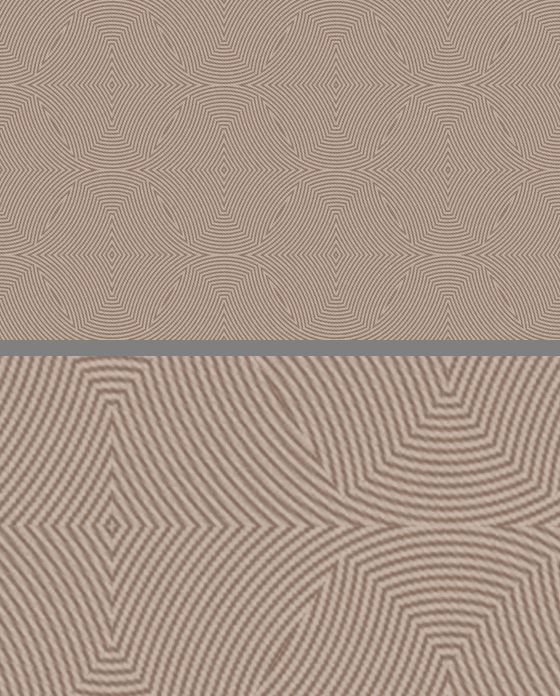
Top: the whole. Bottom: its middle third, enlarged.
This pattern is drawn by a Shadertoy shader. Its source:

```glsl
// Woven fabric of nested contour lines: half-drop diamonds, domed caps and slim lenses.
#define REPEATS vec2(2.5, 2.0)
#define STRETCH 1.1
#define PITCH 0.0112
#define LINE_HALF_WIDTH 0.0025
#define LINE_SOFTNESS 0.0024
#define TWILL_COUNT 118.0
#define TWILL_SHIFT 0.0004
#define TWILL_DEPTH 0.014
#define GRAIN_DEPTH 0.045
#define GROUND vec3(0.758, 0.687, 0.635)
#define THREAD vec3(0.553, 0.457, 0.396)

float hash(vec2 cell) {
    vec3 h = fract(vec3(cell.xyx) * 0.1031);
    h += dot(h, h.yzx + 33.33);
    return fract((h.x + h.y) * h.z);
}

// Distance to the nearest border; one disc sits at 0, its neighbour at "corner"
float borderDistance(vec2 p, vec2 corner) {
    float radius = corner.y;
    float own = length(p) - radius;
    float other = length(p - corner) - radius;

    // Where two discs overlap there is a lens
    if (max(own, other) < 0.0) return -max(own, other);

    // Swap the discs so that the point lies in the territory of the first
    bool apart = min(own, other) > 0.0;
    if (apart ? p.y > 0.5 * corner.y : other < 0.0) {
        p = corner - p;
        float kept = own;
        own = other;
        other = kept;
    }

    // The own edge is a border only along the cap, up to the tip of the lens
    vec2 middle = 0.5 * corner;
    vec2 along = normalize(vec2(-corner.y, corner.x));
    vec2 tip = middle + along * sqrt(radius * radius - dot(middle, middle));
    bool underCap = p.x * tip.y < p.y * tip.x;
    return underCap ? min(other, abs(own)) : other;
}

void mainImage(out vec4 fragColor, in vec2 fragCoord) {
    vec2 uv = fragCoord / iResolution.y;
    float aspect = iResolution.x / iResolution.y;

    // Fold the half-drop lattice into a quarter of one repeat
    vec2 q = fragCoord / iResolution.xy * REPEATS * 2.0;
    vec2 corner = 0.5 * vec2(aspect * STRETCH, 1.0) / REPEATS;
    vec2 p = abs(mod(q, 2.0) - 1.0) * corner;

    // Evenly spaced rings, with edges stepped by the diagonal weave
    float twill = sin(6.2832 * TWILL_COUNT * (uv.x + uv.y));
    float ring = borderDistance(p, corner) / PITCH;
    float dist = abs(fract(ring) - 0.5) * PITCH + TWILL_SHIFT * twill;
    float soft = max(LINE_SOFTNESS, 0.6 / iResolution.y);
    float line = 1.0 - smoothstep(LINE_HALF_WIDTH - soft, LINE_HALF_WIDTH + soft, dist);

    // Thread colours with weave and grain
    vec3 color = mix(GROUND, THREAD, line);
    color += TWILL_DEPTH * twill;
    color += GRAIN_DEPTH * (hash(floor(uv * 310.0)) - 0.5);
    fragColor = vec4(color, 1.0);
}
```
